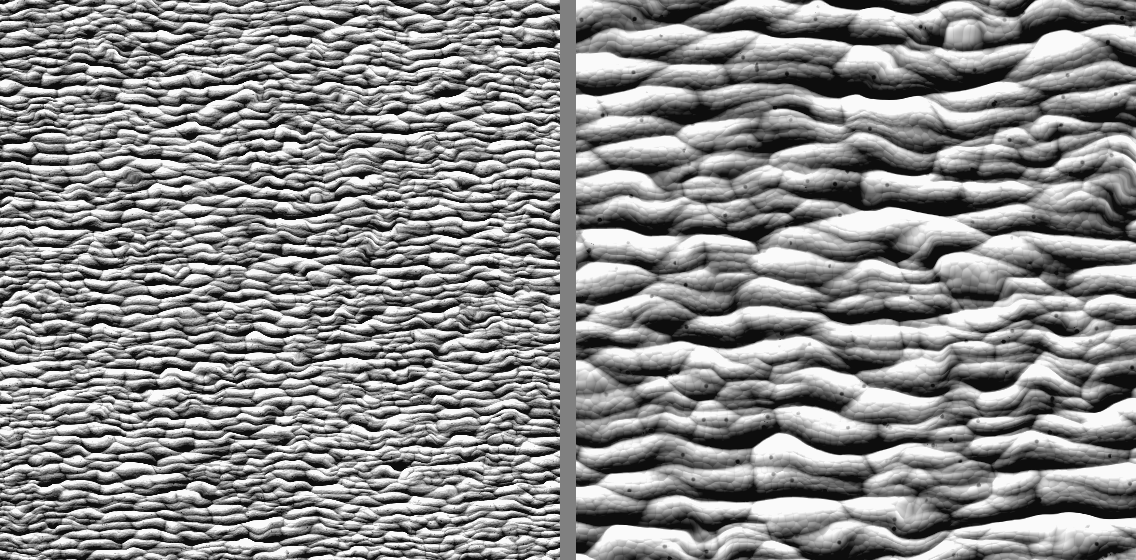
Left: the whole. Right: its middle third, enlarged.
This texture map is drawn by a WebGL 2 fragment shader. Its source:

```glsl
#version 300 es
precision highp float;
// Draws a grey, wrinkled hide of short stacked folds lit from above.
// Stretched soft cellular noise forms the folds: the offset from each cell
// centre acts as the surface slope, and cell borders become dark creases.

uniform vec2 u_resolution;
out vec4 fragColor;

const vec3 SHADOW = vec3(0.05);
const vec3 HIGHLIGHT = vec3(0.98);

vec3 hash3(vec2 cell, float seed) {
    vec3 q = fract(vec3(cell.xyx + seed * 17.3) * vec3(0.1031, 0.1030, 0.0973));
    q += dot(q, q.yxz + 33.33);
    return fract((q.xxy + q.yzz) * q.zyx);
}

// Soft cells: xy = offset from centre, z = random value, w = border (0 to 0.5)
vec4 softCells(vec2 p, float sharpness, float seed) {
    vec2 base = floor(p);
    vec3 total = vec3(0.0);
    float weightSum = 0.0;
    float weightMax = 0.0;
    for (int y = -1; y <= 1; y++) {
        for (int x = -1; x <= 1; x++) {
            vec2 cell = base + vec2(x, y);
            vec3 rnd = hash3(cell, seed);
            vec2 offset = p - cell - mix(vec2(0.05, 0.12), vec2(0.95, 0.88), rnd.xy);
            float weight = exp(-sharpness * dot(offset, offset));
            total += weight * vec3(offset, rnd.z);
            weightSum += weight;
            weightMax = max(weightMax, weight);
        }
    }
    return vec4(total, weightSum - weightMax) / weightSum;
}

// Gentle undulation from layered sines
float waves(vec2 p) {
    float sum = sin(p.x * 17.0 + 3.0 * sin(p.y * 9.0)) * 0.5;
    sum += sin(p.x * 41.0 - p.y * 23.0 + 2.0 * sin(p.y * 19.0)) * 0.3;
    sum += sin(p.x * 89.0 + p.y * 47.0 + 2.0 * sin(p.y * 37.0)) * 0.2;
    return sum;
}

// Bends the rows of folds with waves and smooth random lifts
vec2 bend(vec2 p) {
    float broadLift = softCells(p * vec2(10.0, 9.0), 4.0, 1.0).z - 0.5;
    float smallLift = softCells(p * vec2(40.0, 34.0), 5.0, 2.0).z - 0.5;
    float lift = 0.006 * waves(p) + 0.008 * broadLift + 0.009 * smallLift;
    return p + vec2(0.006 * waves(p.yx + 3.0), lift);
}

// Slope of one layer of folds, with its creases cut in
float foldLight(vec2 p, vec2 count, float sharpness, float seed) {
    vec4 fold = softCells(p * count, sharpness, seed);
    float slope = dot(fold.xy, vec2(-0.16, 1.0));
    return slope + 0.08 * (fold.z - 0.5) - 0.55 * fold.w;
}

// Small dark pits in a few of the cells
float pores(vec2 p, float count) {
    vec4 cell = softCells(p * count, 18.0, 8.0);
    float dotMask = 1.0 - smoothstep(0.08, 0.26, length(cell.xy));
    return dotMask * smoothstep(0.9, 0.96, cell.z);
}

void main() {
    vec2 uv = gl_FragCoord.xy / min(u_resolution.x, u_resolution.y);
    vec2 bent = bend(uv);

    // Broad areas of light, and areas where short folds take over
    float patchTone = softCells(uv * vec2(7.0, 6.0), 5.0, 3.0).z - 0.5;
    float shortArea = softCells(uv * vec2(15.0, 22.0), 8.0, 4.0).z;
    shortArea = smoothstep(0.35, 0.75, shortArea);

    // Long folds, short folds and fine skin grain
    float longFolds = foldLight(bent, vec2(18.0, 59.0), 14.0, 5.0);
    float shortFolds = foldLight(bent, vec2(38.0, 84.0), 12.0, 6.0);
    float grain = foldLight(bent, vec2(210.0, 300.0), 9.0, 7.0);

    float light = 0.66 + longFolds * mix(1.5, 0.8, shortArea);
    light += shortFolds * mix(0.2, 1.0, shortArea);
    light += 0.2 * grain + 0.18 * patchTone;
    light -= 0.35 * pores(uv, 150.0);

    fragColor = vec4(mix(SHADOW, HIGHLIGHT, clamp(light, 0.0, 1.0)), 1.0);
}
```
